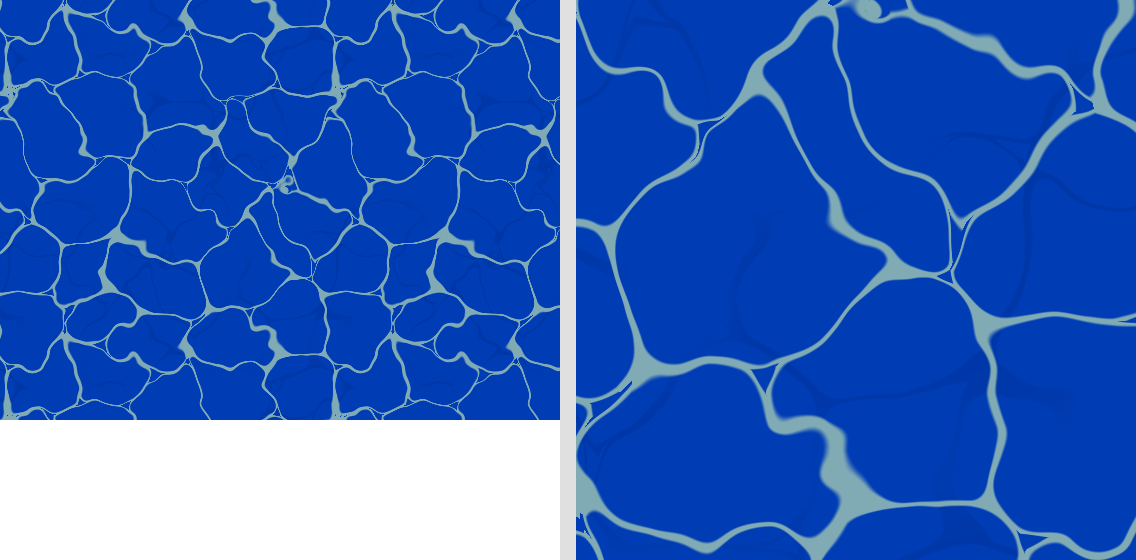
Left, the full canvas; right, a detail of the centre.
A three.js fragment shader for this texture:

```glsl
// Stylised pool water: a repeating tile of wavy caustic lines over deep blue,
// with a fainter shadow net beneath and a plain white band along the bottom.
// The nets are domain-warped Voronoi borders with small triangular eyes at joints.

varying vec2 vUv;

const vec3 WATER = vec3(0.0, 0.24, 0.71);
const vec3 SHADOW = vec3(0.0, 0.217, 0.66);
const vec3 CAUSTIC = vec3(0.50, 0.67, 0.71);
const vec3 BLANK = vec3(1.0);

const float WATERLINE = 0.25;     // height of the white band
const float TILE = 0.586;         // size of one repeat
const float CELLS = 5.0;          // cells across one repeat
const float JITTER = 0.86;        // irregularity of the cells
const float THIN = 0.0017;        // narrowest half width of a line
const float THICK = 0.0033;       // widest half width of a line
const float FILLET = 0.015;       // rounding where lines join
const float EYE = 0.0085;         // size of the openings at joints
const float EYE_SHARE = 0.65;     // part of the joints that have an opening
const float SOFT = 0.0010;        // half width of the smoothed edge
const vec2 SHADOW_SHIFT = vec2(0.37, 0.23);

vec2 hash2(vec2 p) {
  vec3 q = fract(p.xyx * vec3(0.1031, 0.1030, 0.0973));
  q += dot(q, q.yzx + 33.33);
  return fract((q.xx + q.yz) * q.zy);
}

// Value noise with two channels that repeats every unit of p.
vec2 tileNoise(vec2 p, float count) {
  vec2 g = p * count;
  vec2 i = floor(g);
  vec2 f = fract(g);
  vec2 u = f * f * (3.0 - 2.0 * f);
  vec2 seed = vec2(count * 7.0, count * 3.0);
  vec2 a = hash2(mod(i, count) + seed);
  vec2 b = hash2(mod(i + vec2(1.0, 0.0), count) + seed);
  vec2 c = hash2(mod(i + vec2(0.0, 1.0), count) + seed);
  vec2 d = hash2(mod(i + 1.0, count) + seed);
  return mix(mix(a, b, u.x), mix(c, d, u.x), u.y);
}

// Bends straight cell borders into wandering lines.
vec2 warp(vec2 p) {
  return p + 0.075 * (tileNoise(p, 9.0) - 0.5)
           + 0.042 * (tileNoise(p, 17.0) - 0.5)
           + 0.011 * (tileNoise(p, 34.0) - 0.5);
}

vec2 cellPoint(vec2 cell) {
  return cell + 0.5 + JITTER * (hash2(mod(cell, CELLS) + 11.0) - 0.5);
}

float cellId(vec2 cell) {
  return hash2(mod(cell, CELLS) + 57.0).x;
}

// Distances to the two nearest cell borders, and a random value per joint.
vec3 borders(vec2 p) {
  vec2 g = p * CELLS;
  vec2 home = floor(g);
  vec2 nearCell = home;
  vec2 nearest = vec2(9.0);
  for (int y = -2; y <= 2; y++) {
    for (int x = -2; x <= 2; x++) {
      vec2 cell = home + vec2(float(x), float(y));
      vec2 r = cellPoint(cell) - g;
      if (dot(r, r) < dot(nearest, nearest)) {
        nearest = r;
        nearCell = cell;
      }
    }
  }
  float first = 9.0, second = 9.0, firstId = 0.0, secondId = 0.0;
  for (int y = -2; y <= 2; y++) {
    for (int x = -2; x <= 2; x++) {
      if (x == 0 && y == 0) continue;
      vec2 cell = nearCell + vec2(float(x), float(y));
      vec2 r = cellPoint(cell) - g;
      float d = dot(0.5 * (r + nearest), normalize(r - nearest));
      if (d < first) {
        second = first;
        secondId = firstId;
        first = d;
        firstId = cellId(cell);
      } else if (d < second) {
        second = d;
        secondId = cellId(cell);
      }
    }
  }
  float joint = fract(firstId + secondId + cellId(nearCell));
  return vec3(vec2(first, second) * TILE / CELLS, joint);
}

// Coverage of the line net, with rounded joints and open eyes.
float net(vec2 p) {
  vec3 b = borders(warp(p));
  float blend = max(FILLET - abs(b.x - b.y), 0.0) / FILLET;
  float d = min(b.x, b.y) - 0.25 * FILLET * blend * blend;
  float halfWidth = mix(THIN, THICK, tileNoise(p, 13.0).x);
  float line = 1.0 - smoothstep(-SOFT, SOFT, d - halfWidth);
  float eye = 1.0 - smoothstep(-SOFT, SOFT, b.x + b.y - EYE);
  return line * (1.0 - eye * step(b.z, EYE_SHARE));
}

void main() {
  vec2 p = vUv / TILE;
  float fade = smoothstep(0.25, 0.6, tileNoise(p, 6.0).y);
  vec3 color = mix(WATER, SHADOW, net(p + SHADOW_SHIFT) * fade);
  color = mix(color, CAUSTIC, net(p));
  float water = smoothstep(-0.0005, 0.0005, vUv.y - WATERLINE);
  gl_FragColor = vec4(mix(BLANK, color, water), 1.0);
}
```
